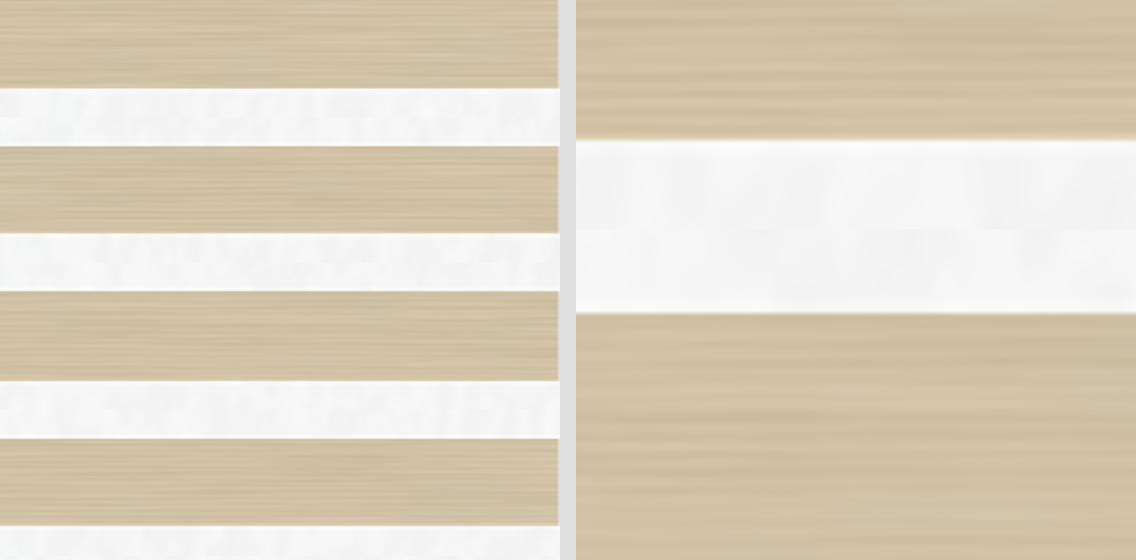
Left: the whole. Right: its middle third, enlarged.
Write a Shadertoy shader that draws this pattern.

```glsl
// Day-and-night roller blind: four woven tan slats alternate with sheer white strips.
// Each slat is a soft-edged box distance repeated down the canvas; stretched value
// noise gives the horizontal threads, and upright noise clouds the sheer fabric.

float hash(vec2 cell) {
    uvec2 q = uvec2(ivec2(cell)) * uvec2(1597334673u, 3812015801u);
    uint n = (q.x ^ q.y) * 1597334673u;
    n = (n ^ (n >> 15)) * 2246822519u;
    return float((n ^ (n >> 13)) >> 8) / 16777216.0;
}

float noise(vec2 p) {
    vec2 i = floor(p), f = fract(p);
    f = f * f * (3.0 - 2.0 * f);
    return mix(mix(hash(i), hash(i + vec2(1, 0)), f.x),
               mix(hash(i + vec2(0, 1)), hash(i + vec2(1, 1)), f.x), f.y);
}

// Tan weave: long uneven threads over a faint regular rib
vec3 slatColor(vec2 p, float row) {
    float threads = noise(vec2(p.x * 5.0 + row * 17.0, p.y * 185.0)) - 0.5;
    float fibres = noise(vec2(p.x * 24.0, p.y * 290.0 + 40.0)) - 0.5;
    float rib = sin(6.2832 * p.y * 94.0 + 1.5 * noise(p * vec2(6, 20)));
    float blush = noise(p * vec2(9, 22) + 60.0) - 0.5;
    vec3 color = vec3(0.818, 0.756, 0.646);
    color += vec3(0.9, 1.0, 1.15) * (0.034 * threads + 0.014 * fibres + 0.008 * rib);
    return color + blush * vec3(0.014, -0.004, -0.008);
}

// Sheer strip: cloudy upright smudges with a cool tint towards the left
vec3 sheerColor(vec2 p, float row) {
    vec2 q = p + vec2(0.12 * p.y, row * 3.0);
    float smudge = noise(q * vec2(42, 15)) - 0.5;
    float weave = noise(q * vec2(85, 60) + 30.0) - 0.5;
    vec3 color = vec3(0.961 + 0.022 * smudge + 0.009 * weave);
    float tint = (1.0 - smoothstep(0.0, 0.25, p.x)) * noise(p * 16.0 + 90.0);
    return color + tint * vec3(-0.008, 0.006, -0.003);
}

void mainImage(out vec4 fragColor, in vec2 fragCoord) {
    vec2 p = fragCoord / iResolution.xy;
    p.y = 1.0 - p.y;
    float soft = max(0.0022, 0.75 / iResolution.y);

    // Slat rows, with every other slat slightly wider
    float row = floor((p.y + 0.0528) / 0.2612);
    float y = p.y - row * 0.2612 - 0.0778;
    float halfHeight = 0.0778 + (mod(row, 2.0) < 0.5 ? 0.0025 : 0.0);
    float d = abs(y) - halfHeight;

    // Pale lower hem and a slightly darker upper seam
    vec3 slat = slatColor(p, row);
    slat += vec3(0.028, 0.032, 0.026) * smoothstep(-0.009, -0.002, y - halfHeight);
    slat -= 0.018 * (1.0 - smoothstep(0.002, 0.007, y + halfHeight));

    // Sheer fabric brightens beside the slats
    vec3 sheer = sheerColor(p, row);
    sheer += 0.018 * (1.0 - smoothstep(0.003, 0.012, d));

    // Narrow faded margin at the right edge
    slat = mix(slat, vec3(0.92, 0.9, 0.85), 0.8 * smoothstep(0.994, 0.999, p.x));

    vec3 color = mix(slat, sheer, smoothstep(-soft, soft, d));
    fragColor = vec4(clamp(color, 0.0, 1.0), 1.0);
}
```
